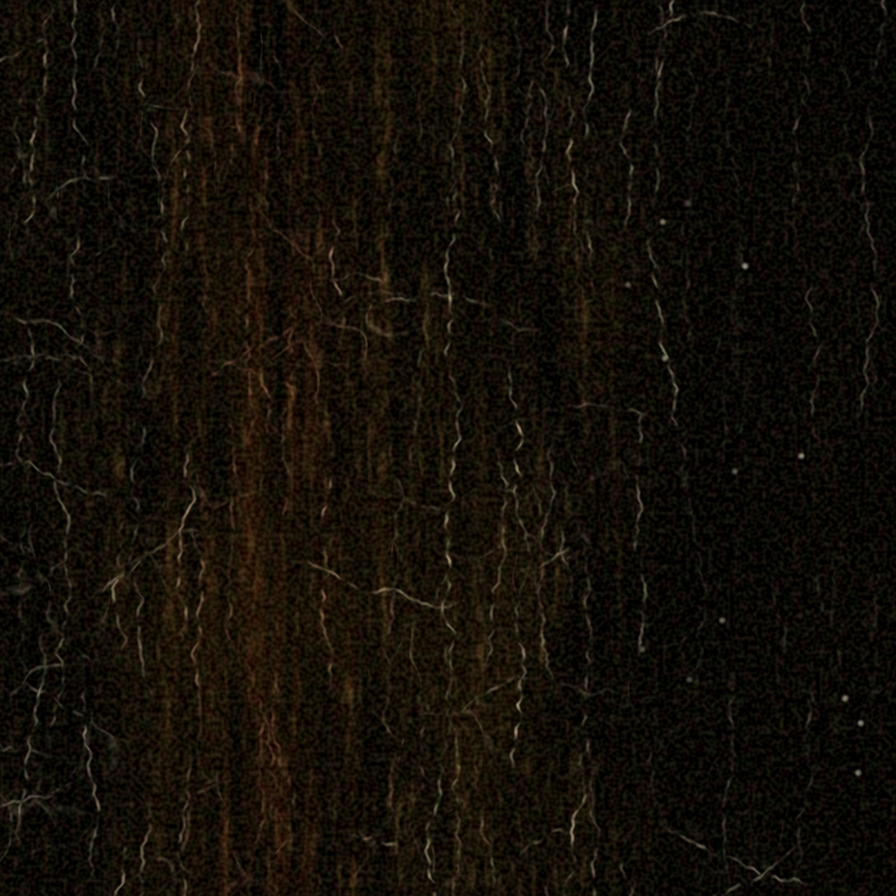
A three.js fragment shader for this texture:

```glsl
// Dark, aged lacquer: brown vertical streaks fading to black on the right,
// covered by strong grain, a faint web, broken upright and cross cracks, specks.
// Streaks and crack paths use gradient noise; the web is a warped cell pattern.

varying vec2 vUv;

const vec3 BLACK = vec3(0.026, 0.021, 0.010);
const vec3 BROWN = vec3(0.086, 0.061, 0.020);
const vec3 RUST = vec3(0.045, 0.006, 0.003);
const vec3 FIBRE = vec3(0.240, 0.180, 0.100);
const vec3 CRACK = vec3(0.370, 0.345, 0.295);
const vec3 CRACK_RUST = vec3(0.330, 0.200, 0.145);
const vec3 SPECK = vec3(0.500, 0.490, 0.440);
const int VERTICALS = 38;
const int CROSSINGS = 34;
const int SPECKS = 13;
const float CRACK_WIDTH = 0.0034;
const float SPECK_RADIUS = 0.0055;
const float GRAIN_SCALE = 200.0;
const float GRAIN_AMOUNT = 0.125;
const float CHROMA_AMOUNT = 0.032;
const vec2 WEB_CELLS = vec2(17.0, 11.0);
const float WEB_STRENGTH = 0.34;

vec2 hash2(vec2 p) {
  vec3 q = fract(vec3(p.xyx) * vec3(0.1031, 0.1030, 0.0973));
  q += dot(q, q.yzx + 33.33);
  return fract((q.xx + q.yz) * q.zy);
}

float cornerDot(vec2 cell, vec2 offset) {
  float angle = 6.2832 * hash2(cell + 57.0).x;
  return dot(vec2(cos(angle), sin(angle)), offset);
}

// Gradient noise, centred on zero
float noise(vec2 p) {
  vec2 i = floor(p);
  vec2 f = p - i;
  vec2 w = f * f * f * (f * (f * 6.0 - 15.0) + 10.0);
  vec2 e = vec2(1.0, 0.0);
  float low = mix(cornerDot(i, f), cornerDot(i + e.xy, f - e.xy), w.x);
  float high = mix(cornerDot(i + e.yx, f - e.yx), cornerDot(i + 1.0, f - 1.0), w.x);
  return mix(low, high, w.y);
}

float line(float d) {
  return 1.0 - smoothstep(0.0, CRACK_WIDTH, abs(d));
}

// Jagged sideways drift of a crack, and its uneven brightness
float jag(float t, float id) {
  return 0.014 * noise(vec2(t * 17.0, id * 5.7)) + 0.008 * noise(vec2(t * 46.0, id * 3.1))
    + 0.003 * noise(vec2(t * 110.0, id * 8.3));
}
float broken(float t, float id) {
  return clamp(0.65 + 2.2 * noise(vec2(t * 68.0, id * 6.1)), 0.06, 1.5);
}

// Warm streaked ground with short upright fibres
vec3 ground(vec2 p, float rust) {
  float warm = smoothstep(-0.12, 0.30, p.x) * (1.0 - smoothstep(0.60, 0.76, p.x));
  float broad = noise(vec2(p.x * 9.0, p.y * 1.8 + 4.0)) + 0.5 * noise(p * vec2(7.0, 5.0) + 17.0);
  float streak = noise(vec2(p.x * 34.0, p.y * 2.5)) + 0.8 * noise(vec2(p.x * 85.0, p.y * 7.0 + 9.0));
  float tone = 0.10 + 0.62 * warm + (0.20 + 0.75 * warm) * (broad + 0.75 * streak);
  float fibre = max(noise(p * vec2(125.0, 24.0)) + 0.4 * streak - 0.16, 0.0);
  vec3 color = mix(BLACK, BROWN, clamp(tone, -0.15, 1.5));
  return color + RUST * rust * (0.4 + streak) + FIBRE * fibre * (0.25 + 0.75 * warm);
}

// Wandering upright cracks
float verticalCracks(vec2 p) {
  float total = 0.0;
  for (int k = 0; k < VERTICALS; k++) {
    float id = float(k);
    vec2 h = hash2(vec2(id, 11.0));
    float x = (id + h.x) / float(VERTICALS) + 0.036 * noise(vec2(p.y * 3.5, id * 7.3)) + jag(p.y, id);
    float present = smoothstep(-0.12, 0.16, noise(vec2(p.y * 4.0 + 20.0, id * 4.7)));
    float strength = mix(0.22, 1.0, h.y * h.y) * (1.0 - 0.45 * smoothstep(0.74, 0.85, x));
    total = max(total, line(p.x - x) * present * strength * broken(p.y, id));
  }
  return total;
}

// Short bent cracks that bridge the upright ones, denser on the left
float crossCracks(vec2 p) {
  float total = 0.0;
  for (int k = 0; k < CROSSINGS; k++) {
    float id = float(k) + 60.0;
    vec2 place = hash2(vec2(id, 23.0));
    vec2 shape = hash2(vec2(id, 37.0));
    vec2 look = hash2(vec2(id, 51.0));
    float span = mix(0.05, 0.20, shape.x);
    float u = (p.x - 0.85 * pow(place.x, 1.4)) / span;
    float slope = 1.2 * (shape.y - 0.4);
    float bend = 0.9 * (look.x - 0.65);
    float d = p.y - place.y - span * (slope + bend * u) * u - jag(p.x, id);
    float ends = 1.0 - smoothstep(0.30, 0.52, abs(u));
    float level = ends * broken(p.x, id) * mix(0.18, 0.65, look.y);
    total = max(total, line(d / length(vec2(1.0, slope + 2.0 * bend * u))) * level);
  }
  return total;
}

// Faint polygonal web: the borders between jittered cells
float web(vec2 p) {
  vec2 q = (p + 0.016 * vec2(noise(p * 24.0), noise(p * 24.0 + 70.0))) * WEB_CELLS;
  vec2 nearest = vec2(9.0);
  for (int k = 0; k < 9; k++) {
    vec2 cell = floor(q) + vec2(mod(float(k), 3.0), floor(float(k) / 3.0)) - 1.0;
    float d = length(cell + hash2(cell + 90.0) - q);
    nearest = vec2(min(nearest.x, d), min(max(nearest.x, d), nearest.y));
  }
  float patches = smoothstep(-0.1, 0.3, noise(p * 7.0 + 30.0)) * mix(1.0, 0.3, smoothstep(0.3, 0.8, p.x));
  return line((nearest.y - nearest.x) / 24.0) * patches * broken(p.x + p.y, 3.0);
}

// Small pale dots on the dark right side
float specks(vec2 p) {
  float total = 0.0;
  for (int k = 0; k < SPECKS; k++) {
    vec2 h = hash2(vec2(float(k), 71.0));
    float d = length(p - mix(vec2(0.70, 0.03), vec2(0.98, 0.86), h));
    total = max(total, (1.0 - smoothstep(0.1, 1.0, d / SPECK_RADIUS)) * (0.4 + 0.7 * fract(h.x * 17.0)));
  }
  return total;
}

void main() {
  vec2 p = vUv;
  float rust = exp(-pow((p.x - 0.30) / 0.09, 2.0));
  float grain = noise(p * GRAIN_SCALE) + 0.5 * noise(p * GRAIN_SCALE * 0.47 + 31.0);
  float chroma = noise(p * vec2(95.0, 70.0) + 13.0);
  float cracks = max(max(verticalCracks(p), crossCracks(p)), WEB_STRENGTH * web(p));
  vec3 color = ground(p, rust) + GRAIN_AMOUNT * grain * vec3(1.0, 0.9, 0.7);
  color += CHROMA_AMOUNT * chroma * vec3(1.0, -0.7, 0.3);
  color = max(color, 0.0) + mix(CRACK, CRACK_RUST, 0.7 * rust) * cracks + SPECK * specks(p);
  gl_FragColor = vec4(color, 1.0);
}
```
